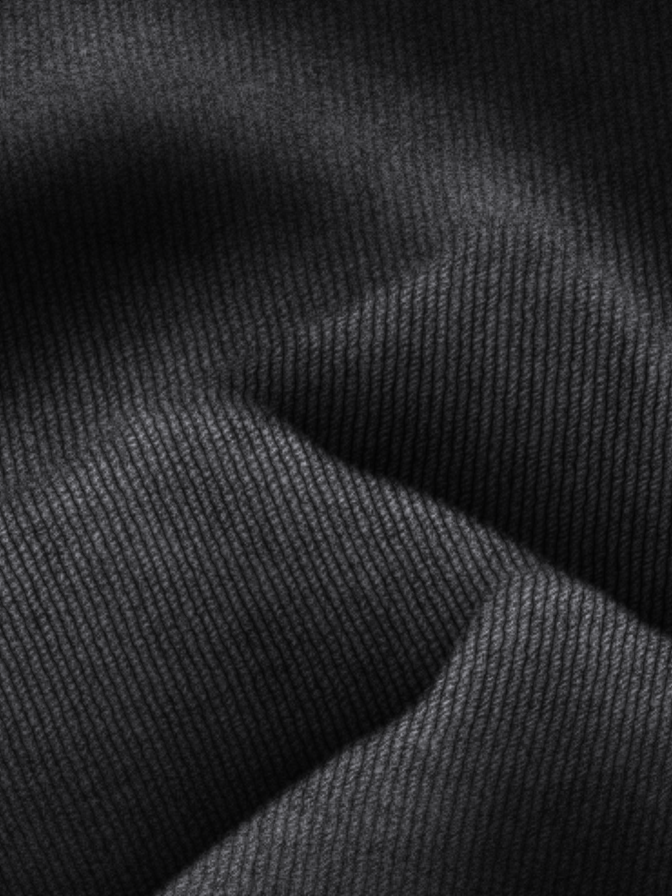
A Shadertoy shader for this texture:

```glsl
const float TAU = 6.2831853;
const float RIB_WIDTH = 0.0188;
const float STITCH_LENGTH = 0.0108;
const float RIB_CONTRAST = 0.95;
const float STITCH_CONTRAST = 0.55;
const float FUZZ = 0.62;
const float EXPOSURE = 1.08;
const vec3 CLOTH_TINT = vec3(0.985, 0.985, 1.03);

// Fold outlines: height below the top edge at nine even steps across.
const float BACK_CREST[9] = float[9](0.148, 0.113, 0.104, 0.139, 0.182, 0.226, 0.286, 0.391, 0.521);
const float MIDDLE_CREST[9] = float[9](0.747, 0.681, 0.608, 0.526, 0.465, 0.403, 0.313, 0.391, 0.521);
const float FRONT_CREST[9] = float[9](0.747, 0.677, 0.600, 0.607, 0.689, 0.738, 0.802, 0.877, 0.955);
const float NEAR_CREST[9] = float[9](1.56, 1.43, 1.32, 1.219, 1.128, 1.045, 0.872, 0.877, 0.955);

float hash(vec2 p) {
    vec3 q = fract(p.xyx * 0.1031);
    q += dot(q, q.yzx + 33.33);
    return fract((q.x + q.y) * q.z);
}

float noise(vec2 p) {
    vec2 cell = floor(p), f = fract(p);
    f = f * f * (3.0 - 2.0 * f);
    return mix(mix(hash(cell), hash(cell + vec2(1, 0)), f.x),
               mix(hash(cell + vec2(0, 1)), hash(cell + vec2(1, 1)), f.x), f.y);
}

// Catmull-Rom curve through a fold outline.
float outline(float knots[9], float x) {
    float t = clamp(x, 0.0, 0.9999) * 8.0;
    int i = int(t);
    float f = fract(t);
    float a = knots[max(i - 1, 0)], b = knots[i];
    float c = knots[i + 1], d = knots[min(i + 2, 8)];
    return b + 0.5 * f * (c - a + f * (2.0 * a - 5.0 * b + 4.0 * c - d
         + f * (3.0 * (b - c) + d - a)));
}

float bell(float x, float width) {
    x /= width;
    return exp(-x * x);
}

float blob(vec2 p, vec2 center, vec2 size) {
    vec2 d = (p - center) / size;
    return exp(-dot(d, d));
}

// Broad ribs with narrow grooves and twisted stitches, as a brightness factor.
float knit(vec2 p, float lean, float focus) {
    float u = (p.x - lean * p.y) / RIB_WIDTH + 0.7 * noise(p * 5.0);
    u += 0.22 * (noise(p * vec2(60.0, 90.0)) - 0.5);
    float across = fract(u) - 0.5;
    float rib = sqrt(0.5 + 0.5 * cos(TAU * across));
    float column = hash(vec2(floor(u), 7.0));
    float row = p.y / STITCH_LENGTH + across * 1.1 + column + 0.8 * noise(p * 45.0);
    float stitch = cos(TAU * row) * 0.5 * (0.5 + noise(p * 70.0));
    return 1.0 + focus * (RIB_CONTRAST * (rib - 0.64) + STITCH_CONTRAST * rib * stitch
         + 0.12 * (column - 0.5));
}

void mainImage(out vec4 fragColor, in vec2 fragCoord) {
    // Width is one unit, y runs downward from the top.
    vec2 p = vec2(fragCoord.x, iResolution.y - fragCoord.y) / iResolution.x;
    float back = p.y - outline(BACK_CREST, p.x);
    float middle = p.y - outline(MIDDLE_CREST, p.x);
    float front = p.y - outline(FRONT_CREST, p.x);
    float near = p.y - outline(NEAR_CREST, p.x);

    // Depth of field keeps the centre crisp.
    float focus = mix(0.40, 1.0, smoothstep(0.15, 0.6, p.y));
    focus *= mix(1.0, 0.6, smoothstep(0.95, 1.3, p.y));

    // Far cloth behind the first crest.
    float shade = 0.068 + 0.13 * bell(back, 0.10)
                + 0.08 * blob(p, vec2(0.08, 0.02), vec2(0.25, 0.12));
    shade *= knit(p, 0.12, focus);

    // Back fold, lit on its crest and again where it climbs to the next one.
    float backShade = 0.034 + 0.17 * bell(back, 0.11)
                    + mix(0.20, 0.10, smoothstep(0.0, 0.6, p.x)) * bell(middle, 0.15);
    backShade *= knit(p, 0.18, focus * 0.8);
    shade = mix(shade, backShade, smoothstep(-0.05, 0.05, back));

    // Middle fold, darkening into the crease under it.
    float middleShade = 0.040 + 0.16 * smoothstep(0.0, 0.34, -front) * (1.0 - 0.3 * p.x)
                      + 0.09 * bell(middle, 0.08);
    middleShade *= knit(p, -0.08, focus);
    float middleBlur = mix(0.04, 0.022, smoothstep(0.1, 0.5, p.x));
    middleBlur = mix(middleBlur, 0.06, smoothstep(0.55, 0.75, p.x));
    shade = mix(shade, middleShade, smoothstep(-middleBlur, middleBlur, middle));

    // Front fold, broad light on the left and deep shade toward the right.
    float reach = mix(0.47, 0.22, smoothstep(0.15, 0.6, p.x));
    float frontShade = 0.042 + 0.20 * bell(front, reach) + 0.035 * bell(front, 0.06);
    frontShade *= mix(0.68, 1.0, smoothstep(0.0, 0.13, -near));
    frontShade *= knit(p, 0.43, focus * 0.9);
    float frontBlur = mix(0.045, 0.016, smoothstep(0.22, 0.5, p.x));
    shade = mix(shade, frontShade, smoothstep(-frontBlur, frontBlur, front));

    // Nearest fold in the lower right, merging softly at its upper end.
    float nearShade = 0.058 + 0.18 * bell(near, 0.30) + 0.04 * bell(near - 0.03, 0.06);
    nearShade *= 1.0 - 0.35 * blob(p, vec2(0.95, 1.28), vec2(0.25, 0.2));
    nearShade *= knit(p, -0.18, focus * 0.9);
    float nearBlur = mix(0.016, 0.045, bell(p.x - 0.75, 0.06));
    shade = mix(shade, nearShade, smoothstep(-nearBlur, nearBlur, near));

    // Fine fibres and soft mottling.
    float fibre = noise(p * 370.0) + 0.6 * noise(p * vec2(210.0, 130.0).yx) - 0.8;
    float mottle = noise(p * 14.0) + noise(p * 38.0) - 1.0;
    shade *= 1.0 + FUZZ * fibre + 0.17 * mottle;
    fragColor = vec4(clamp(shade * EXPOSURE * CLOTH_TINT, 0.0, 1.0), 1.0);
}
```
